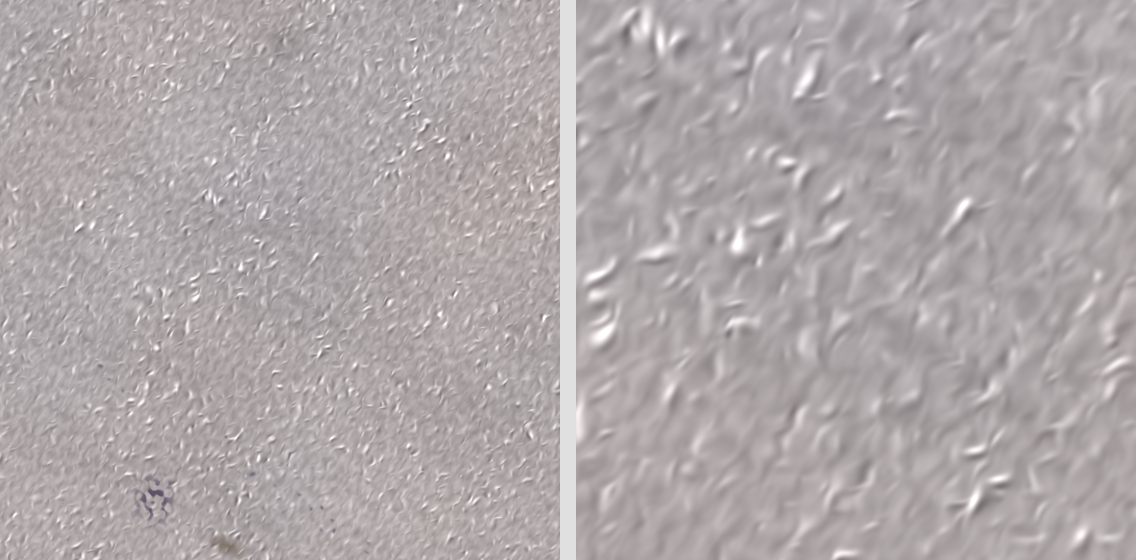
Left, the full canvas; right, a detail of the centre.
A Shadertoy shader for this texture:

```glsl
// Weathered mauve-grey surface covered in small pale slanted flecks.
// Gradient noise gives mottling and brushed grain; jittered cells scatter
// soft flecks with shadows, dark pits along a diagonal seam, and stains.

#define BASE_COLOR vec3(0.678, 0.649, 0.654)
#define STAIN_COLOR vec3(0.36, 0.32, 0.40)
#define OCHRE_COLOR vec3(0.43, 0.38, 0.33)
#define SLANT 0.98
#define SLANT_SPREAD 0.95
#define GRAIN_SCALE vec2(52.0, 105.0)
#define GRAIN_CONTRAST 0.115
#define MOTTLE_CONTRAST 0.045
#define FLECK_CELLS 46.0
#define FLECK_LIGHT 0.34
#define FLECK_SHADOW 0.5
#define PIT_CELLS 48.0

// Integer hash: three random values in 0..1 for a lattice cell
vec3 hash3(vec2 cell, float seed) {
    uvec3 v = uvec3(ivec3(cell, seed) + 4096);
    v = v * 1664525u + 1013904223u;
    v.x += v.y * v.z; v.y += v.z * v.x; v.z += v.x * v.y;
    v ^= v >> 16u;
    v.x += v.y * v.z; v.y += v.z * v.x; v.z += v.x * v.y;
    return vec3(v >> 8u) / 16777216.0;
}

float cornerSlope(vec2 cell, vec2 offset, float seed) {
    float angle = 6.2832 * hash3(cell, seed).x;
    return dot(vec2(cos(angle), sin(angle)), offset);
}

float gradientNoise(vec2 p, float seed) {
    vec2 cell = floor(p), f = fract(p);
    vec2 u = f * f * f * (f * (f * 6.0 - 15.0) + 10.0);
    vec2 e = vec2(1.0, 0.0);
    float low = mix(cornerSlope(cell, f, seed), cornerSlope(cell + e, f - e, seed), u.x);
    float high = mix(cornerSlope(cell + e.yx, f - e.yx, seed),
                     cornerSlope(cell + 1.0, f - 1.0, seed), u.x);
    return mix(low, high, u.y);
}

float fbm(vec2 p, float seed) {
    float sum = 0.0, gain = 1.0;
    for (int i = 0; i < 4; i++) {
        sum += gain * gradientNoise(p, seed + float(i));
        p = p * 2.03 + 7.3;
        gain *= 0.55;
    }
    return sum;
}

// Coordinates along and across a direction
vec2 turn(vec2 p, float angle) {
    float c = cos(angle), s = sin(angle);
    return vec2(c * p.x + s * p.y, c * p.y - s * p.x);
}

float softSpot(vec2 p, vec2 radius) {
    vec2 q = p / radius;
    return exp(-dot(q, q));
}

// Slanted pale flecks, each with a dark flank
float flecks(vec2 uv, float cells, float seed) {
    vec2 p = uv * cells, home = floor(p);
    float sum = 0.0;
    for (int y = -1; y <= 1; y++)
    for (int x = -1; x <= 1; x++) {
        vec2 cell = home + vec2(x, y);
        vec3 place = hash3(cell, seed), form = hash3(cell, seed + 1.0);
        float angle = SLANT + SLANT_SPREAD * (form.x + form.y - 1.0);
        vec2 q = turn(p - cell - place.xy, angle);
        vec2 radius = vec2(mix(0.20, 0.44, form.z), mix(0.11, 0.18, form.y));
        float side = form.x < 0.65 ? -1.0 : 1.0;
        float light = softSpot(q, radius);
        float shade = softSpot(q - vec2(-0.08, side * 0.23), radius);
        sum += place.z * place.z * (light - FLECK_SHADOW * shade);
    }
    return sum;
}

// Sparse dark pits; density is the chance of one per cell
float pits(vec2 uv, float density) {
    vec2 p = uv * PIT_CELLS, cell = floor(p);
    vec3 place = hash3(cell, 31.0), form = hash3(cell, 32.0);
    vec2 q = p - cell - mix(vec2(0.35), vec2(0.65), place.xy);
    float spot = softSpot(turn(q, 6.28 * form.x), vec2(0.19, 0.13 + 0.06 * form.y));
    return spot * smoothstep(0.0, 0.08, density - place.z) * mix(0.4, 1.0, form.z);
}

void mainImage(out vec4 fragColor, in vec2 fragCoord) {
    vec2 uv = fragCoord / iResolution.y;
    vec2 warp = vec2(gradientNoise(uv * 60.0, 1.0), gradientNoise(uv * 60.0, 2.0));
    vec2 rough = uv + 0.0045 * warp;

    // Broad mottling with a warm and cool drift
    float mottle = fbm(turn(uv, -0.6) * vec2(3.0, 5.0), 3.0);
    float warmth = gradientNoise(uv * 2.3 + 4.0, 9.0) + 0.25 * (uv.x - uv.y);
    vec3 color = BASE_COLOR + MOTTLE_CONTRAST * mottle;
    color += vec3(0.016, 0.003, -0.016) * warmth;

    // Brushed grain and flecks, gathered in loose groups
    vec2 along = turn(rough, SLANT);
    float grain = gradientNoise(along * GRAIN_SCALE, 11.0);
    grain += 0.5 * gradientNoise(along * GRAIN_SCALE * 1.7, 12.0);
    float grouping = clamp(0.85 + 1.1 * fbm(uv * 6.0, 14.0), 0.3, 1.4);
    float relief = flecks(rough, FLECK_CELLS, 20.0);
    relief += 0.55 * flecks(rough + 0.37, FLECK_CELLS * 1.45, 24.0);
    color += GRAIN_CONTRAST * grain + FLECK_LIGHT * grouping * relief;

    // Pale chipped arc and dull round blots
    vec2 chip = turn(uv - vec2(0.62, 0.59), -0.85);
    chip.y += 7.0 * chip.x * chip.x - 0.012;
    float chipMask = softSpot(chip + 0.018 * warp, vec2(0.06, 0.014));
    color += 0.14 * chipMask * smoothstep(-0.35, 0.25, gradientNoise(uv * 38.0, 40.0));
    float blot = softSpot(rough - vec2(0.51, 0.93), vec2(0.025, 0.032));
    blot += 0.6 * softSpot(rough - vec2(0.14, 0.85), vec2(0.03));
    color -= 0.075 * blot;

    // Dark pits thicken along the diagonal seam
    float seam = softSpot(vec2(dot(uv, vec2(0.55, 0.83)) - 0.38, 0.0), vec2(0.016, 1.0));
    float pit = pits(rough, 0.02 + 0.5 * seam * smoothstep(-0.2, 0.6, uv.x));
    color = mix(color, STAIN_COLOR, 0.75 * pit);

    // Violet speckled stain and ochre smudge
    float stain = softSpot(rough - vec2(0.276, 0.108), vec2(0.032, 0.04));
    stain *= smoothstep(-0.05, 0.35, gradientNoise(rough * 80.0, 44.0));
    color = mix(color, STAIN_COLOR, min(1.0, 1.2 * stain));
    float smudge = softSpot(turn(rough - vec2(0.405, 0.025), -0.4), vec2(0.026, 0.012));
    color = mix(color, OCHRE_COLOR, 0.75 * smudge);

    fragColor = vec4(clamp(color, 0.0, 1.0), 1.0);
}
```
